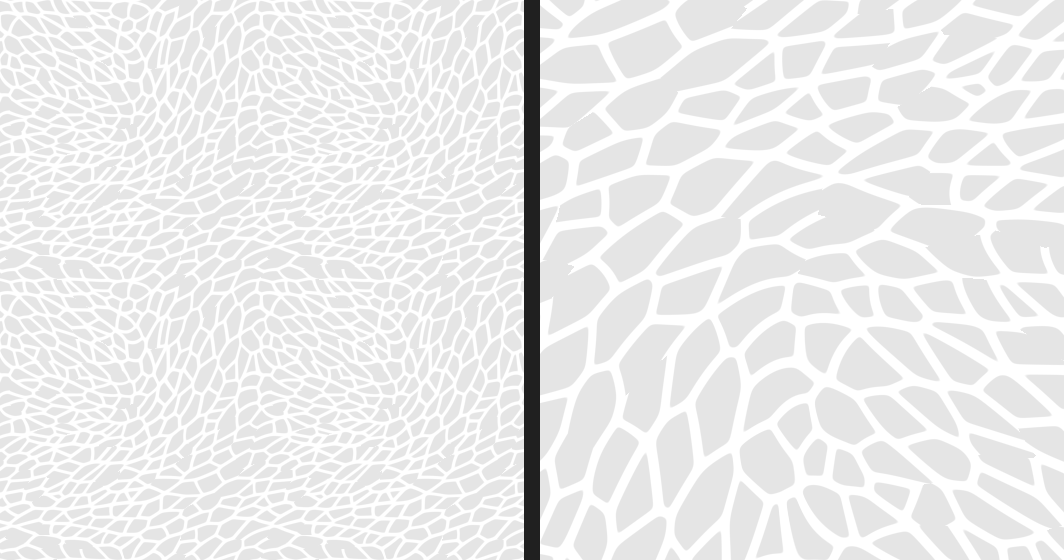
Left: the whole. Right: its middle third, enlarged.
Reproduce this pattern procedurally as a Shadertoy shader.

```glsl
// Pale hide of rounded, elongated scales separated by white gaps, tiled 2 x 2.
// Each tile is a wrapping Voronoi diagram whose metric is stretched along a
// swirling flow field; a soft minimum of the edge distances rounds the corners.

#define REPEATS 2.0               // tiles across and down
#define TILE_ASPECT 1.0666667     // tile height over width
#define GRID vec2(17.0, 18.0)     // scales across and down one tile
#define JITTER 0.92               // scatter of seeds within their grid cell
#define STRETCH 0.48              // elongation along the flow
#define HALF_GAP 0.0058           // half the white line, in tile widths
#define ROUNDING 0.0021           // corner softness, in tile widths
#define MERGE 0.07                // share of neighbours fused into hooked scales
#define DENSITY vec2(0.25, 0.12)  // size variation across and up the tile
#define SCALE_COLOR vec3(0.898)
#define GAP_COLOR vec3(1.0)

const float TAU = 6.2831853;
const int REACH = 3;

vec2 hash2(vec2 cell) {
    cell = mod(cell, GRID);
    vec2 k = vec2(dot(cell, vec2(127.1, 311.7)), dot(cell, vec2(269.5, 183.3)));
    return fract(sin(k) * 43758.5453);
}

// The same value whichever of the two scales asks
float pairHash(vec2 a, vec2 b) {
    return fract(sin((a.x + b.x) * 91.7) * 43758.5453);
}

vec2 doubledDirection(float degrees) {
    float a = radians(2.0 * degrees);
    return vec2(cos(a), sin(a));
}

// Flow axis as a doubled-angle vector; its length tells how coherent the flow is
vec2 flowField(vec2 tile) {
    float down = 1.0 - tile.y;
    float leftAngle = -6.0 - 28.0 * cos(TAU * (down - 0.2));
    float rightAngle = 47.0 + 25.0 * cos(TAU * (down - 0.28));
    float side = 0.5 - 0.5 * cos(TAU * (tile.x - 0.25));
    side = smoothstep(0.1, 0.9, side);
    return mix(doubledDirection(leftAngle), doubledDirection(rightAngle), side);
}

void mainImage(out vec4 fragColor, in vec2 fragCoord) {
    vec2 tile = fract(fragCoord / iResolution.xy * REPEATS);
    float pixel = REPEATS / iResolution.x;

    // Smooth periodic warp: larger scales to the right and near the top
    vec2 phase = TAU * (tile - vec2(0.8, 0.95));
    vec2 grid = (tile - DENSITY * sin(phase) / TAU) * GRID;
    vec2 toTile = vec2(1.0, TILE_ASPECT) / (GRID * (1.0 - DENSITY * cos(phase)));
    vec2 base = floor(grid);

    // Local metric: shrink distances along the flow, grow them across it
    vec2 flow = flowField(tile);
    float angle = 0.5 * atan(flow.y, flow.x);
    vec2 along = vec2(cos(angle), sin(angle));
    float s = 1.0 + STRETCH * length(flow);
    vec2 squeeze = vec2(1.0 / s, s);
    mat2 toFlow = mat2(along.x, -along.y, along.y, along.x);

    // Nearest seed
    float best = 1e9;
    vec2 nearest = vec2(0.0), nearestCell = base, nearestHash = vec2(0.0);
    for (int j = -REACH; j <= REACH; j++)
    for (int i = -REACH; i <= REACH; i++) {
        vec2 cell = base + vec2(i, j);
        vec2 h = hash2(cell);
        vec2 seed = cell + 0.5 + JITTER * (h - 0.5);
        vec2 q = squeeze * (toFlow * ((seed - grid) * toTile));
        float d = dot(q, q);
        if (d < best) {
            best = d;
            nearest = q;
            nearestCell = cell;
            nearestHash = h;
        }
    }

    // Soft minimum of true distances to the borders of the nearest scale
    float sum = 1e-20;
    for (int j = -REACH; j <= REACH; j++)
    for (int i = -REACH; i <= REACH; i++) {
        vec2 cell = base + vec2(i, j);
        if (cell == nearestCell) continue;
        vec2 h = hash2(cell);
        if (pairHash(h, nearestHash) < MERGE) continue;
        vec2 seed = cell + 0.5 + JITTER * (h - 0.5);
        vec2 q = squeeze * (toFlow * ((seed - grid) * toTile));
        vec2 normal = normalize(q - nearest + 1e-7);
        float d = dot(0.5 * (q + nearest), normal) / length(normal * squeeze);
        sum += exp(-d / ROUNDING);
    }
    float edge = -ROUNDING * log(sum);

    // Gap width varies a little from scale to scale
    float gap = HALF_GAP * (0.8 + 0.4 * nearestHash.y);
    float inside = smoothstep(-0.75 * pixel, 0.75 * pixel, edge - gap);
    fragColor = vec4(mix(GAP_COLOR, SCALE_COLOR, inside), 1.0);
}
```
